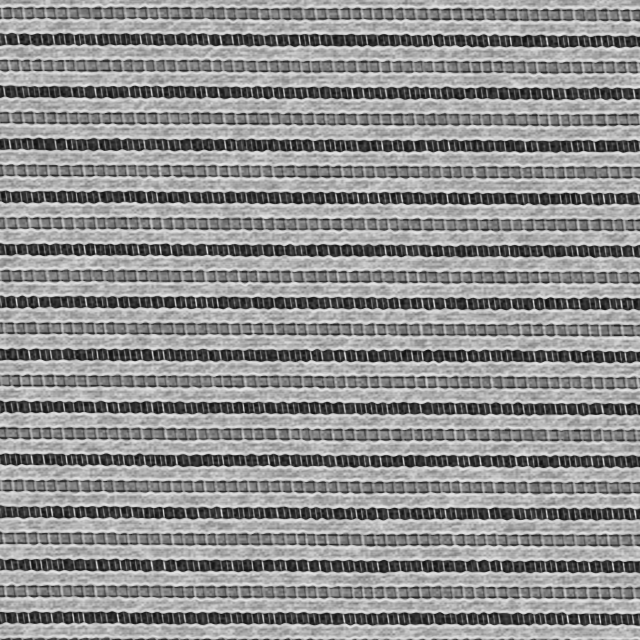
A WebGL 2 fragment shader for this texture:

```glsl
#version 300 es
precision highp float;
// Woven ribbed cloth: pale cords split by alternating black and grey corded stripes.
uniform vec2 u_resolution;
out vec4 outColor;

const float REPEATS = 12.175;      // black stripes down the canvas
const float FIRST_STRIPE = 0.0612; // centre of the first stripe, from the top
const float TILT = 0.0034;         // drop of the stripes across the canvas
const float STITCHES = 57.0;       // stitches across the canvas
const float HALF_BLACK = 0.104;    // half widths, in repeats
const float HALF_GREY = 0.108;
const float SOFTNESS = 0.014;
const float BLACK = 0.10;
const float CHARCOAL = 0.27;
const float GREY = 0.50;
const float SILVER = 0.69;
const float WHITE = 0.91;

float hash(vec2 p) {
    vec3 q = fract(p.xyx * vec3(0.1031, 0.1030, 0.0973));
    q += dot(q, q.yzx + 33.33);
    return fract((q.x + q.y) * q.z);
}

float noise(vec2 p) {
    vec2 i = floor(p), f = fract(p);
    f = f * f * (3.0 - 2.0 * f);
    return mix(mix(hash(i), hash(i + vec2(1, 0)), f.x),
               mix(hash(i + vec2(0, 1)), hash(i + vec2(1, 1)), f.x), f.y);
}

// Soft vertical thread centred at the given place in a stitch
float thread(float x, float centre, float width) {
    float d = (x - centre) / width;
    return exp(-d * d);
}

// Pale twisted cord with bright crests beside the stripes
float paleCord(float x, float v, float f, float edge) {
    float twist = noise(vec2(x * 105.0 + v * 9.0, v * 17.0));
    float grain = noise(vec2(x * 260.0, v * 24.0));
    float shade = SILVER + 0.19 * (twist - 0.5) + 0.16 * (grain - 0.5);
    float crest = thread(abs(f), edge + 0.036, 0.025);
    float glint = 0.35 + 0.65 * noise(vec2(x * 90.0, v * 4.0));
    shade = mix(shade, WHITE, crest * glint);
    float seam = thread(abs(f), 0.205, 0.018);
    return shade - 0.09 * seam * noise(vec2(x * 120.0 + 7.0, v * 6.0));
}

// Black stitches with thin lighter threads between them
float blackStripe(float s, float f, vec2 id, float grain) {
    float shade = mix(BLACK - 0.04, CHARCOAL, grain * 0.75);
    float body = 1.0 - smoothstep(0.045, HALF_BLACK, abs(f));
    shade += 0.10 * body * thread(s, 0.35, 0.17);
    float slant = f * 0.7;
    float bright = thread(s, 0.76 + slant, 0.085) * (0.25 + 0.45 * hash(id));
    float faint = thread(s, 0.30 + slant, 0.065) * 0.34 * hash(id + 19.0);
    return shade + (bright + faint) * (0.35 + 0.65 * body);
}

// Grey stitches with broken dark outlines and pale knots
float greyStripe(float s, float f, vec2 id, float grain) {
    float shade = GREY + 0.18 * (grain - 0.5);
    float knot = thread(s, 0.70 + f * 0.6, 0.13);
    float gap = thread(s, 0.48 + f * 0.6, 0.08);
    shade += knot * (0.06 + 0.18 * hash(id)) - 0.13 * gap;
    float outline = thread(abs(f), HALF_GREY - 0.016, 0.021);
    float broken = (1.0 - 0.65 * knot) * (0.62 + 0.38 * hash(id + 41.0));
    return mix(shade, BLACK + 0.03, outline * broken);
}

void main() {
    vec2 uv = gl_FragCoord.xy / u_resolution;
    float x = uv.x;
    float sway = 0.0012 * (noise(vec2(x * 7.0, uv.y * 5.0)) - 0.5);
    float v = (1.0 - uv.y - FIRST_STRIPE - TILT * x + sway) * REPEATS;

    // Stripes alternate: even ones are black, odd ones grey
    float stripe = floor(v * 2.0 + 0.5);
    float f = v - stripe * 0.5;
    bool isBlack = mod(stripe, 2.0) < 0.5;

    // Stitch cells drift a little along each stripe
    float along = x * STITCHES + hash(vec2(stripe + 60.0, 3.0));
    along += 0.35 * (noise(vec2(x * 22.0, stripe + 80.0)) - 0.5);
    vec2 id = vec2(floor(along), stripe + 50.0);
    float s = fract(along);

    // Scalloped stripe borders
    float scallop = 0.010 * cos(6.2832 * (s - 0.3));
    float fray = 0.022 * (noise(vec2(x * 115.0, stripe * 5.0 + sign(f))) - 0.5);
    float edge = (isBlack ? HALF_BLACK : HALF_GREY) + scallop + fray;

    float grain = noise(vec2(x * 240.0, v * 22.0));
    float woven = isBlack ? blackStripe(s, f, id, grain) : greyStripe(s, f, id, grain);
    float blur = max(SOFTNESS, 0.7 * REPEATS / u_resolution.y);
    float pale = smoothstep(edge - blur, edge + blur, abs(f));
    float shade = mix(woven, paleCord(x, v, f, edge), pale);
    outColor = vec4(vec3(clamp(shade, 0.0, 1.0)), 1.0);
}
```
